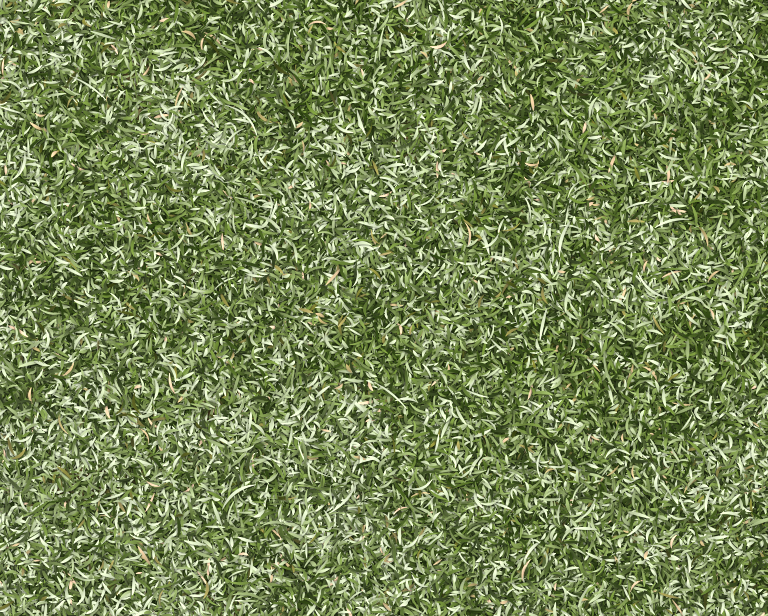
A Shadertoy shader for this texture:

```glsl
// Sunlit lawn seen from above: many layers of short, bent grass blades.
// Each layer scatters one tapered blade per cell of a turned grid, with a soft
// shadow beside it; slow noise varies the tone from patch to patch.

vec4 hash4(vec3 p) {
    vec4 q = fract(p.xyzx * vec4(0.1031, 0.1030, 0.0973, 0.1099));
    q += dot(q, q.wzxy + 33.33);
    return fract((q.xxyz + q.yzzw) * q.zywx);
}

float valueNoise(vec2 p) {
    vec2 i = floor(p), f = fract(p);
    f = f * f * (3.0 - 2.0 * f);
    float low = mix(hash4(vec3(i, 7.0)).x, hash4(vec3(i + vec2(1, 0), 7.0)).x, f.x);
    float high = mix(hash4(vec3(i + vec2(0, 1), 7.0)).x, hash4(vec3(i + 1.0, 7.0)).x, f.x);
    return mix(low, high, f.y);
}

// Shade to deep green, leaf green, then sun-bleached highlight.
vec3 grassColor(float tone, float dullness) {
    vec3 c = mix(vec3(0.19, 0.28, 0.07), vec3(0.50, 0.62, 0.25), smoothstep(0.0, 0.52, tone));
    c = mix(c, vec3(0.93, 0.98, 0.83), smoothstep(0.46, 1.0, tone));
    float grey = dot(c, vec3(0.3, 0.6, 0.1));
    return mix(c, vec3(grey) * vec3(0.97, 1.02, 0.88), dullness);
}

// Signed distance to a bent, pointed blade lying along local x.
float bladeDistance(vec2 q, float halfLen, float halfWidth, float bend) {
    float along = q.x / halfLen;
    float across = q.y + bend * halfLen * (along * along - 0.3);
    float taper = halfWidth * (1.0 - 0.75 * along * along);
    return max(abs(across) - taper, abs(q.x) - halfLen);
}

void addBlades(inout vec3 col, vec2 uv, float cell, float seed, float density,
               float toneShift, float dullShift) {
    float soft = 0.65 / iResolution.y;
    float turn = seed * 2.4;
    vec2 p = mat2(cos(turn), sin(turn), -sin(turn), cos(turn)) * uv / cell + seed * 3.7 + 60.0;
    vec2 home = floor(p);
    for (int j = -1; j <= 1; j++)
    for (int i = -1; i <= 1; i++) {
        vec2 id = home + vec2(i, j);
        vec4 place = hash4(vec3(id, seed));
        if (place.w > density) continue;
        vec4 look = hash4(vec3(id, seed + 41.0));

        // Blade frame
        vec2 d = (p - id - place.xy) * cell;
        float angle = place.z * 6.2832;
        vec2 dir = vec2(cos(angle), sin(angle));
        vec2 q = vec2(dot(d, dir), dot(d, vec2(-dir.y, dir.x)));
        float halfLen = cell * mix(0.3, 0.9, look.x * look.x);
        float halfWidth = mix(0.0015, 0.0028, look.y);
        float bend = (look.w - 0.5) * 0.7;

        // Shadow cast to one side, then the blade itself
        float side = dir.x > 0.0 ? 0.0022 : -0.0022;
        float shade = bladeDistance(q + vec2(0.0, side), halfLen, halfWidth, bend);
        col *= 1.0 - 0.24 * smoothstep(0.0016, -0.0016, shade);

        float edge = bladeDistance(q, halfLen, halfWidth, bend);
        float tone = clamp(look.z + toneShift, 0.0, 1.0);
        float dull = clamp(0.5 * fract(look.w * 17.3) + dullShift, 0.0, 0.7);
        vec3 leaf = grassColor(tone, dull);
        if (fract(look.y * 23.7) > 0.965) leaf *= vec3(1.18, 0.96, 0.95);
        leaf *= 1.0 + 0.14 * q.x / halfLen;
        col = mix(col, leaf, smoothstep(soft, -soft, edge));
    }
}

void mainImage(out vec4 fragColor, in vec2 fragCoord) {
    vec2 uv = fragCoord / iResolution.y;
    vec2 screen = fragCoord / iResolution.xy;

    // Broad light: paler and duller to the lower left, with clumps inside
    float broad = 0.55 - 0.5 * screen.x - 0.6 * screen.y;
    float clump = valueNoise(uv * 7.0) + 0.7 * valueNoise(uv * 17.0 + 9.0) - 0.85;
    float fine = valueNoise(uv * 38.0 + 21.0) - 0.5;
    float toneShift = 0.10 * broad + 0.15 * clump + 0.16 * fine;
    float dullShift = 0.16 * broad + 0.10 * clump;

    // Dark thatch between the blades, with rare bare earth
    float thatch = valueNoise(uv * 210.0);
    vec3 col = mix(vec3(0.11, 0.17, 0.05), vec3(0.30, 0.38, 0.15), thatch);
    float bare = smoothstep(0.82, 0.95, valueNoise(uv * 9.0 + 31.0));
    col = mix(col, vec3(0.40, 0.30, 0.19) * (0.7 + 0.6 * thatch), 0.7 * bare);

    // Short turf, built from the ground up
    for (int layer = 0; layer < 16; layer++) {
        float depth = float(layer) / 15.0;
        addBlades(col, uv, 0.021, float(layer) + 1.0, 1.0,
                  toneShift + 0.10 * (depth - 0.7), dullShift);
    }

    // Few long pale stems on top
    addBlades(col, uv, 0.045, 23.0, 0.14, toneShift + 0.22, dullShift + 0.1);

    fragColor = vec4(clamp(col, 0.0, 1.0), 1.0);
}
```
